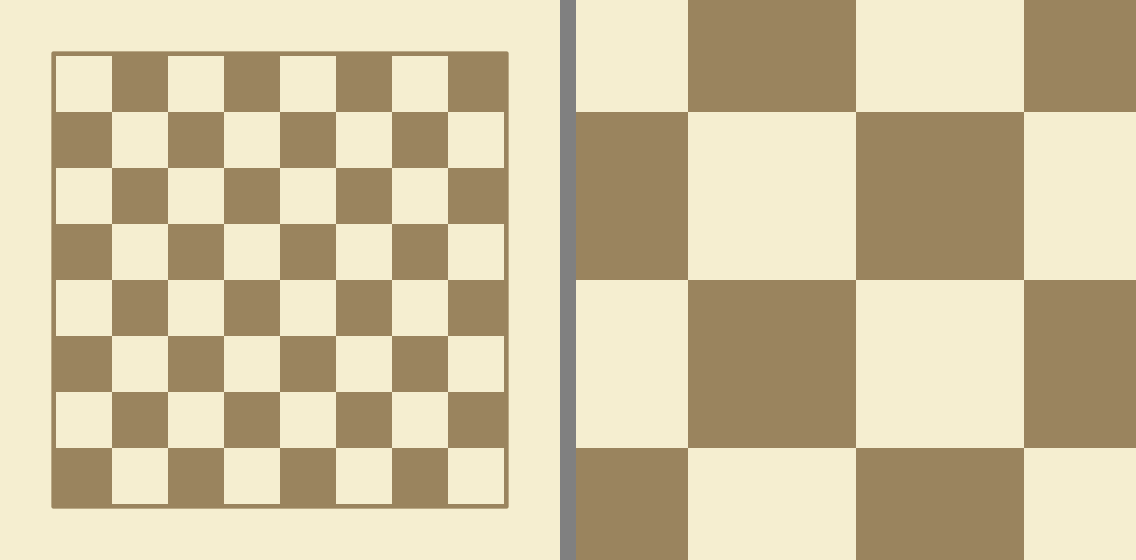
Left, the full canvas; right, a detail of the centre.
Write a Shadertoy shader that draws this pattern.

```glsl
// An eight by eight checkerboard in flat brown and cream, set in a thin frame.
// Two alternating waves multiply into the squares; a rounded box distance
// trims the frame, and every edge is smoothed over one pixel.

// Fraction of a pixel covered by a shape, from its signed distance.
float coverage(float dist, float pixel) {
    return clamp(0.5 - dist / pixel, 0.0, 1.0);
}

float roundedBox(vec2 p, float halfSize, float radius) {
    vec2 d = abs(p) - halfSize + radius;
    return length(max(d, 0.0)) + min(max(d.x, d.y), 0.0) - radius;
}

// Smoothed square wave: +1 on even cells, -1 on odd cells.
vec2 alternate(vec2 cell, float cellPixel) {
    vec2 toEdge = 0.5 - abs(mod(cell + 0.5, 2.0) - 1.0);
    return clamp(2.0 * toEdge / cellPixel, -1.0, 1.0);
}

void mainImage(out vec4 fragColor, in vec2 fragCoord) {
    float pixel = 1.0 / min(iResolution.x, iResolution.y);
    vec2 p = (fragCoord - 0.5 * iResolution.xy) * pixel;

    // Squares: the clamp extends the outermost cells beneath the frame.
    vec2 cell = clamp(p * 10.0 + 4.0, 0.5, 7.5);
    vec2 wave = alternate(cell, pixel * 10.0);
    float lightSquare = 0.5 - 0.5 * wave.x * wave.y;

    // Frame: brown fills the outer box, light squares stay in the inner one.
    float board = coverage(roundedBox(p, 0.4083, 0.004), pixel);
    float field = coverage(roundedBox(p, 0.4, 0.0), pixel);
    float brownAmount = board * (1.0 - field * lightSquare);

    vec3 cream = vec3(0.961, 0.933, 0.814);
    vec3 brown = vec3(0.604, 0.518, 0.369);
    fragColor = vec4(mix(cream, brown, brownAmount), 1.0);
}
```
